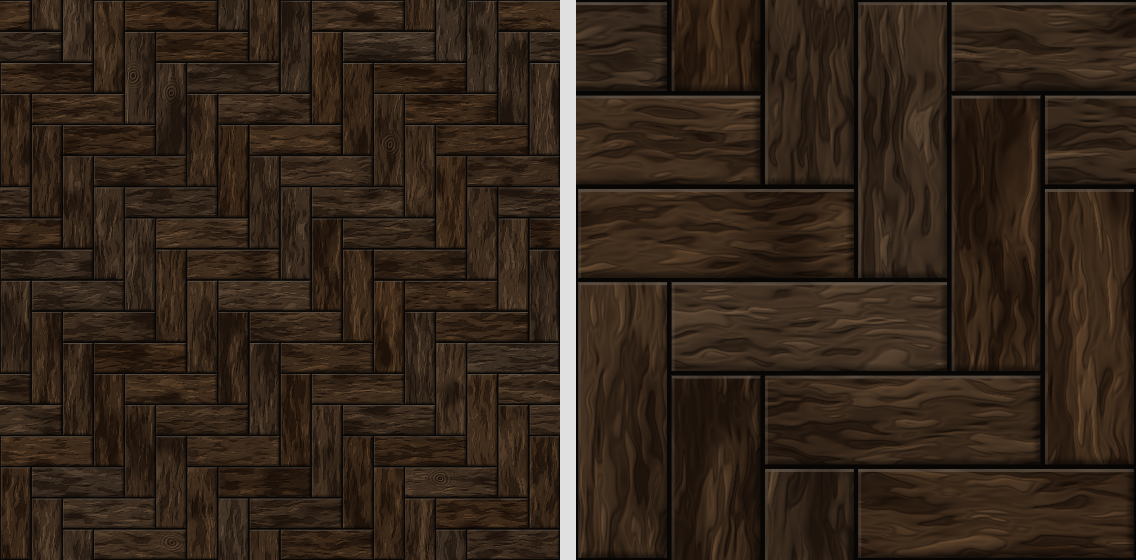
Left, the full canvas; right, a detail of the centre.
A WebGL 1 fragment shader for this texture:

```glsl
precision highp float;
uniform vec2 u_resolution;

const float CELLS = 18.0;         // plank widths across the canvas
const float PLANK_LENGTH = 3.0;   // in plank widths
const float GAP = 0.024;          // half the joint width
const float BEVEL = 0.032;        // width of the lit edge
const float SHADE_WIDTH = 0.10;   // softness of the shaded edge
const float KNOT_CHANCE = 0.10;
const float RELIEF = 1.1;         // strength of the carved grain
const float RELIEF_STEP = 0.03;
const vec3 WARM_DARK = vec3(0.115, 0.068, 0.035);
const vec3 WARM_LIGHT = vec3(0.315, 0.220, 0.135);
const vec3 GREY_DARK = vec3(0.125, 0.088, 0.060);
const vec3 GREY_LIGHT = vec3(0.315, 0.250, 0.190);
const vec3 JOINT = vec3(0.030, 0.022, 0.016);
const vec3 EDGE_LIGHT = vec3(0.38, 0.34, 0.30);

float hash(vec2 p) {
  return fract(sin(dot(p, vec2(127.1, 311.7))) * 43758.5453);
}

float noise(vec2 p) {
  vec2 i = floor(p);
  vec2 f = fract(p);
  f = f * f * (3.0 - 2.0 * f);
  return mix(mix(hash(i), hash(i + vec2(1.0, 0.0)), f.x),
             mix(hash(i + vec2(0.0, 1.0)), hash(i + vec2(1.0, 1.0)), f.x), f.y);
}

// Wood height; p.x runs along the plank, knot holds its centre and presence
float grain(vec2 p, vec2 seed, vec3 knot) {
  vec2 toKnot = (p - knot.xy) * vec2(0.8, 1.0);
  float r = length(toKnot);
  float swirl = knot.z * exp(-r * r * 14.0);
  float rings = 0.5 + 0.28 * sin(r * 75.0 + 5.0 * noise(p * 5.0 + seed));

  // Wavy fibres that bend around the knot
  p.y -= toKnot.y * swirl * 0.7;
  p.y += 0.14 * (noise(p * vec2(1.6, 3.0) + seed) - 0.5);
  p.y += 0.06 * (noise(p * vec2(5.0, 8.0) + seed.yx) - 0.5);
  float broad = noise(p * vec2(0.9, 5.0) + seed);
  float fine = noise(p * vec2(2.2, 12.0) + seed.yx);
  float hair = noise(p * vec2(4.0, 21.0) + seed + 17.0);
  float fibres = 0.35 * broad + 0.40 * fine + 0.25 * hair;

  // Thin cracks follow the contours of the fibres
  float crack = 1.0 - smoothstep(0.0, 0.26, abs(fract(fibres * 4.0) - 0.5));
  float wood = fibres - 0.13 * crack + 0.03;
  return mix(wood, rings - 0.25 * exp(-r * r * 120.0), swirl * 0.75);
}

void main() {
  vec2 uv = gl_FragCoord.xy / u_resolution * CELLS;
  float pixel = CELLS / min(u_resolution.x, u_resolution.y);

  // Herringbone: each diagonal step holds three lying and three standing cells
  vec2 cell = floor(uv);
  float phase = floor(mod(cell.x + cell.y + PLANK_LENGTH + 0.5, 2.0 * PLANK_LENGTH));
  bool standing = phase >= PLANK_LENGTH;
  vec2 origin = cell - (standing ? vec2(0.0, phase - PLANK_LENGTH) : vec2(phase, 0.0));
  vec2 size = standing ? vec2(1.0, PLANK_LENGTH) : vec2(PLANK_LENGTH, 1.0);
  vec2 pos = uv - origin;
  vec2 id = mod(origin + 0.5, CELLS);

  // Per-plank variation
  vec2 seed = 60.0 * vec2(hash(id + 3.1), hash(id + 8.7));
  float tint = hash(id + 21.3);
  float shift = hash(id + 34.9) - 0.5;
  vec3 knot = vec3(0.4 + 2.2 * hash(id + 45.2), 0.3 + 0.4 * hash(id + 52.6),
                   step(hash(id + 67.4), KNOT_CHANCE));

  // Grain tone, stains and relief lit from the upper left
  vec2 along = standing ? pos.yx : pos;
  vec2 toLight = RELIEF_STEP * vec2(-0.7, 0.7);
  toLight = standing ? toLight.yx : toLight;
  float height = grain(along, seed, knot);
  float slope = height - grain(along + toLight, seed, knot);
  float stain = noise(along * vec2(0.9, 2.2) + seed + 31.0);
  float tone = 0.50 + 1.5 * (height - 0.5) + 0.22 * shift;
  tone -= 0.45 * smoothstep(0.60, 0.95, stain);
  tone = clamp(tone, 0.0, 1.0);
  vec3 color = mix(mix(WARM_DARK, WARM_LIGHT, tone),
                   mix(GREY_DARK, GREY_LIGHT, tone), tint);
  color *= 1.0 + clamp(RELIEF * slope, -0.4, 0.4);

  // Bevel: bright top and left, shaded bottom and right
  float topEdge = size.y - pos.y;
  float rightEdge = size.x - pos.x;
  float shaded = min(pos.y, rightEdge);
  color *= mix(0.55, 1.0, smoothstep(GAP, GAP + SHADE_WIDTH, shaded));
  float rim = GAP + BEVEL;
  float litTop = 1.0 - smoothstep(rim - pixel * 0.5, rim + pixel * 0.5, topEdge);
  float litLeft = 1.0 - smoothstep(rim - pixel * 0.5, rim + pixel * 0.5, pos.x);
  float worn = 0.5 + 0.5 * noise(uv * 4.0);
  color = mix(color, EDGE_LIGHT, worn * max(0.8 * litTop, 0.4 * litLeft));

  // Dark joints
  float edge = min(min(pos.x, rightEdge), min(pos.y, topEdge));
  float inside = smoothstep(GAP - pixel * 0.5, GAP + pixel * 0.5, edge);
  gl_FragColor = vec4(mix(JOINT, color, inside), 1.0);
}
```
